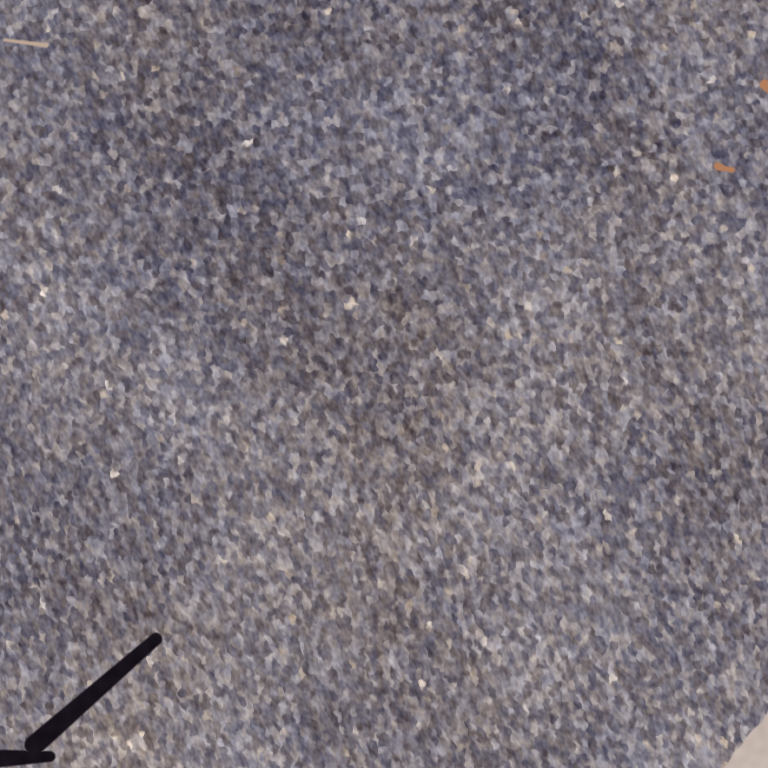
Give the GLSL for this texture, as a WebGL 2 fragment shader.

```glsl
#version 300 es
precision highp float;
// Worn asphalt: a soft mosaic of small leaning stone chips over gradient noise,
// with broad cool and warm stains. A dark rod, a pale slab corner, a twig and
// two dry leaves lie at the margins, drawn as distance functions.

#define CHIPS 116.0         // chip cells across the canvas
#define CHIP_CONTRAST 0.135 // tone range of the chips
#define CHIP_TINT 0.034     // colour range of the chips
#define LEAN 0.25           // tilt of the chips from vertical, radians
#define RAGGED 0.55         // distortion of the chip outlines
#define GRAIN 0.15          // strength of the mid-size noise
#define GRIT 0.10           // strength of the finest noise
#define STAIN 0.10          // strength of the broad patches
#define BASE_TONE 0.464     // mean brightness
#define EDGE 0.002          // softness of outlines

uniform vec2 u_resolution;
out vec4 fragColor;

vec3 hash3(vec2 cell) {
    vec3 q = fract(cell.xyx * vec3(0.1031, 0.1030, 0.0973));
    q += dot(q, q.yxz + 33.33);
    return fract((q.xxy + q.yzz) * q.zyx);
}

float cornerSlope(vec2 cell, vec2 offset) {
    float angle = 6.28318 * hash3(cell).x;
    return dot(vec2(cos(angle), sin(angle)), offset);
}

float gradientNoise(vec2 p) {
    vec2 i = floor(p), f = fract(p);
    vec2 u = f * f * f * (f * (f * 6.0 - 15.0) + 10.0);
    vec2 e = vec2(1.0, 0.0);
    float low = mix(cornerSlope(i, f), cornerSlope(i + e, f - e), u.x);
    float high = mix(cornerSlope(i + e.yx, f - e.yx), cornerSlope(i + 1.0, f - 1.0), u.x);
    return mix(low, high, u.y);
}

float fbm(vec2 p) {
    float sum = 0.0, amplitude = 1.0;
    for (int k = 0; k < 4; k++) {
        sum += amplitude * gradientNoise(p);
        p = p * 2.03 + 17.3;
        amplitude *= 0.55;
    }
    return sum;
}

mat2 rotation(float a) {
    return mat2(cos(a), sin(a), -sin(a), cos(a));
}

// Blended chip values: x is tone, y is warmth (both -1 to 1), z is a bright fleck.
vec3 chipMosaic(vec2 p, float stretch) {
    vec2 home = floor(p);
    vec3 sum = vec3(0.0);
    float total = 0.0;
    for (int y = -1; y <= 1; y++) {
        for (int x = -1; x <= 1; x++) {
            vec2 cell = home + vec2(x, y);
            vec3 place = hash3(cell + 211.0);
            vec3 look = hash3(cell + 57.0);
            vec2 d = p - cell - 0.1 - 0.8 * place.xy;
            d = rotation(-LEAN + (place.z - 0.5) * mix(2.4, 0.7, stretch)) * d;
            float weight = exp(-5.5 * dot(d * d, mix(vec2(1.4, 0.8), vec2(2.0, 0.6), stretch)));
            float fleck = smoothstep(0.965, 1.0, look.z);
            sum += weight * vec3(look.xy * 2.0 - 1.0, fleck);
            total += weight;
        }
    }
    return sum / max(total, 1e-5);
}

float capsule(vec2 p, vec2 a, vec2 b, float radiusA, float radiusB) {
    vec2 axis = b - a;
    float t = clamp(dot(p - a, axis) / dot(axis, axis), 0.0, 1.0);
    return length(p - a - axis * t) - mix(radiusA, radiusB, t);
}

float cover(float dist) {
    return 1.0 - smoothstep(-EDGE, EDGE, dist);
}

vec3 asphalt(vec2 p) {
    float stretch = 1.0 - smoothstep(0.25, 0.85, p.y);
    float stain = fbm(p * 3.1 + 4.7);
    float warmth = fbm(p * 3.1 + 31.0) + 0.45 * (0.5 - p.y);
    vec2 sheared = vec2(p.x + 0.25 * p.y, p.y * 0.7);
    vec2 warp = vec2(gradientNoise(p * 130.0 + 3.0), gradientNoise(p * 130.0 + 71.0));
    vec3 chip = chipMosaic(p * CHIPS + RAGGED * warp, stretch);

    float tone = BASE_TONE + STAIN * stain + 0.05 * (0.5 - p.y);
    tone += CHIP_CONTRAST * (chip.x + 0.3 * chip.x * chip.x - 0.05);
    tone += GRAIN * gradientNoise(sheared * 96.0);
    tone += GRIT * gradientNoise(sheared * 205.0 + 9.0);
    tone = max(tone, 0.2) + 0.2 * chip.z;

    vec3 hueShift = mix(vec3(0.002, -0.021, 0.021), vec3(0.016, -0.013, -0.001),
                        smoothstep(0.25, 0.75, tone));
    float tint = CHIP_TINT * chip.y + 0.03 * warmth + 0.06 * chip.z;
    return tone + hueShift + tint * vec3(0.5, 0.1, -0.7);
}

void main() {
    vec2 p = gl_FragCoord.xy / u_resolution;
    vec3 color = asphalt(p);
    float rough = gradientNoise(p * 60.0);

    // Pale slab in the lower right corner
    float slab = dot(p - vec2(0.94, 0.0), normalize(vec2(0.073, -0.06))) + 0.003 * rough;
    color = mix(color, vec3(0.77, 0.71, 0.68) + 0.06 * rough, cover(-slab));

    // Twig and dry leaves
    float twig = capsule(p, vec2(0.006, 0.948), vec2(0.06, 0.941), 0.002, 0.003);
    float leaves = min(capsule(p, vec2(0.934, 0.783), vec2(0.952, 0.779), 0.005, 0.003),
                       capsule(p, vec2(0.996, 0.89), vec2(1.01, 0.875), 0.006, 0.006));
    color = mix(color, vec3(0.74, 0.65, 0.58), cover(twig));
    color = mix(color, vec3(0.70, 0.49, 0.36), cover(leaves + 0.004 * rough));

    // Dark rod and its foot
    float rod = min(capsule(p, vec2(0.203, 0.168), vec2(0.045, 0.03), 0.008, 0.013),
                    capsule(p, vec2(-0.01, 0.012), vec2(0.065, 0.015), 0.012, 0.007));
    color = mix(color, vec3(0.09, 0.07, 0.10) + 0.03 * rough, cover(rod));
    fragColor = vec4(clamp(color, 0.0, 1.0), 1.0);
}
```
